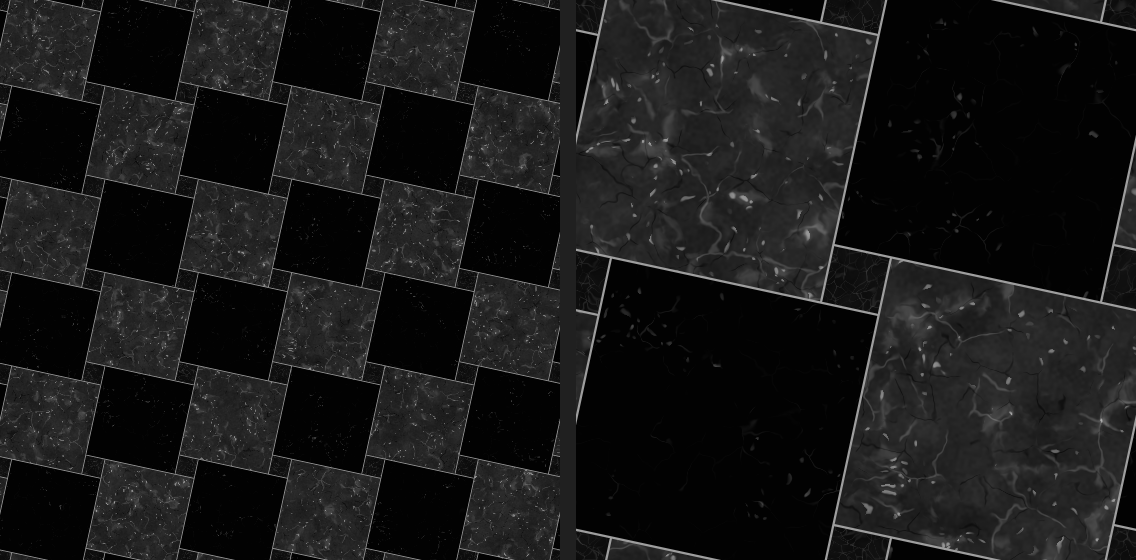
Left, the full canvas; right, a detail of the centre.
A Shadertoy shader for this texture:

```glsl
// Tilted checkerboard of black and grey marble tiles with small dark squares between them, thin pale grout

vec2 hash(vec2 p) {
    vec3 a = fract(p.xyx * vec3(0.1031, 0.1030, 0.0973));
    a += dot(a, a.yzx + 33.33);
    return fract((a.xx + a.yz) * a.zy);
}

float noise(vec2 p) {
    vec2 i = floor(p), f = fract(p);
    f = f * f * (3.0 - 2.0 * f);
    return mix(mix(hash(i).x, hash(i + vec2(1, 0)).x, f.x),
               mix(hash(i + vec2(0, 1)).x, hash(i + 1.0).x, f.x), f.y);
}

float fbm(vec2 p) {
    float sum = 0.0, amp = 0.52;
    for (int i = 0; i < 4; i++) {
        sum += amp * noise(p);
        p = mat2(1.6, 1.2, -1.2, 1.6) * p + 7.3;
        amp *= 0.5;
    }
    return sum;
}

// Cellular noise: nearest distance, gap to the second nearest, random value of the cell
vec3 cells(vec2 p) {
    vec2 base = floor(p);
    float near = 9.0, second = 9.0, id = 0.0;
    for (int y = -1; y <= 1; y++)
    for (int x = -1; x <= 1; x++) {
        vec2 c = base + vec2(x, y);
        float d = length(c + hash(c) - p);
        if (d < near) { second = near; near = d; id = hash(c + 71.7).x; }
        else second = min(second, d);
    }
    return vec3(near, second - near, id);
}

// Mineral flecks; a higher density lights more cells
float flecks(vec2 p, float density) {
    vec3 c = cells(p);
    return smoothstep(0.5, 0.15, c.x) * smoothstep(1.0 - density, 1.05 - density, c.z);
}

// Broken hairline cracks along cell borders
float cracks(vec2 p, float width) {
    return smoothstep(width, 0.0, cells(p).y) * smoothstep(0.45, 0.65, fbm(p * 1.7 + 5.0));
}

vec2 warp(vec2 p) {
    return p + 0.14 * vec2(fbm(p * 7.0), fbm(p * 7.0 + 19.0));
}

float greyMarble(vec2 p) {
    vec2 w = warp(p);
    float vein = smoothstep(0.8, 1.0, 1.0 - abs(2.0 * fbm(w * 4.0 + 31.0) - 1.0));
    float mottle = smoothstep(0.45, 0.72, fbm(w * 15.0));
    float shade = 0.136 + 0.09 * (fbm(w * 6.0) - 0.5) + 0.03 * (noise(p * 75.0) - 0.5);
    shade += mottle * (0.025 + 0.1 * vein);
    shade -= 0.06 * cracks(w * 8.0 + 40.0, 0.07);
    shade += 0.13 * cracks(w * 6.0, 0.09);
    return shade + 0.32 * flecks(w * 42.0, 0.05 + 0.13 * vein * mottle + 0.05 * mottle);
}

float blackMarble(vec2 p) {
    vec2 w = warp(p);
    float cluster = smoothstep(0.5, 0.75, fbm(w * 5.0 + 11.0));
    float shade = 0.006 + 0.09 * cracks(w * 8.0, 0.06) * (0.2 + cluster);
    return shade + 0.28 * flecks(w * 44.0, 0.012 + 0.14 * cluster) * noise(p * 30.0);
}

float insetMarble(vec2 p) {
    vec2 w = warp(p);
    float web = smoothstep(0.1, 0.0, cells(w * 14.0).y) + smoothstep(0.12, 0.0, cells(w * 23.0).y);
    return 0.025 + 0.06 * fbm(w * 16.0) + 0.11 * web * noise(w * 25.0);
}

void mainImage(out vec4 fragColor, in vec2 fragCoord) {
    const float repeats = 6.0;
    vec2 p = fragCoord / iResolution.xy * repeats;
    float pixel = repeats / iResolution.y;

    // Pinwheel lattice: the tilt fixes the sizes of both squares
    float c = cos(0.2125), s = sin(0.2125);
    mat2 tilt = mat2(c, s, -s, c);

    // Small squares sit on the lattice corners
    vec2 corner = floor(p + 0.5);
    vec2 seed = 40.0 * hash(mod(corner, repeats) + 50.0);
    float shade = -1.0, edge = 1.0;

    // Large squares reach past their cells, so the neighbours are searched too
    for (int y = -1; y <= 1; y++)
    for (int x = -1; x <= 1; x++) {
        vec2 cell = floor(p) + vec2(x, y);
        vec2 q = tilt * (p - cell - 0.5);
        float d = max(abs(q.x), abs(q.y)) - 0.5 * c;
        edge = min(edge, abs(d));
        if (d < 0.0 && shade < 0.0) {
            vec2 id = mod(cell, repeats);
            vec2 stone = q + 40.0 * hash(id + 3.0) + 2.0;
            shade = mod(id.x + id.y, 2.0) > 0.5 ? greyMarble(stone) : blackMarble(stone);
        }
    }
    if (shade < 0.0) shade = insetMarble(tilt * (p - corner) + seed + 2.0);

    // Grout
    float grout = clamp((0.004 - edge) / pixel + 0.5, 0.0, 1.0);
    shade = mix(shade, 0.62, grout);
    fragColor = vec4(vec3(clamp(shade, 0.0, 1.0)), 1.0);
}
```
